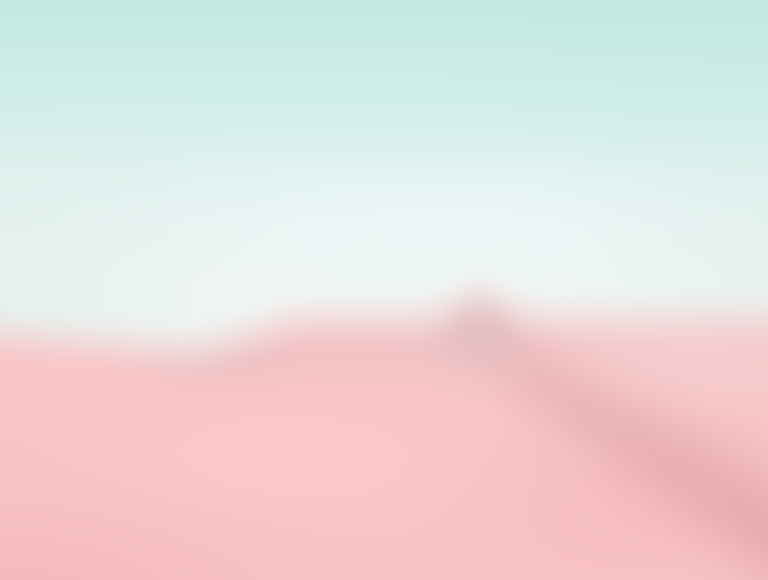
This background is drawn by a Shadertoy shader. Its source:

```glsl
// Soft, out-of-focus pink dunes beneath a pale mint sky.

const vec3 MINT       = vec3(0.755, 0.912, 0.880);
const vec3 PALE_MINT  = vec3(0.822, 0.936, 0.914);
const vec3 MIST       = vec3(0.908, 0.953, 0.953);
const vec3 WARM_WHITE = vec3(0.940, 0.962, 0.952);
const vec3 SIDE_HAZE  = vec3(0.865, 0.930, 0.912);
const vec3 PINK       = vec3(0.980, 0.768, 0.780);
const vec3 LIGHT_PINK = vec3(0.988, 0.798, 0.806);
const vec3 DUSTY_PINK = vec3(0.958, 0.805, 0.810);
const vec3 ROSE       = vec3(0.945, 0.715, 0.730);
const vec3 SHADOW     = vec3(0.885, 0.660, 0.675);
const vec3 GREY_ROSE  = vec3(0.880, 0.745, 0.750);

const float HORIZON_BLUR = 0.062;
const vec2  PEAK         = vec2(0.625, 0.445);
const float PEAK_HEIGHT  = 0.036;
const float PEAK_WIDTH   = 0.046;
const vec2  BAND_START   = vec2(0.600, 0.430);
const vec2  BAND_END     = vec2(1.000, 0.090);

// Elliptical Gaussian glow, one at its centre
float glow(vec2 p, vec2 centre, vec2 radius) {
    vec2 d = (p - centre) / radius;
    return exp(-dot(d, d));
}

// Height of the dune crest across the canvas
float crest(float x) {
    float dunes = mix(0.422 - 0.11 * x, 0.449, smoothstep(0.22, 0.41, x));
    float d = (x - PEAK.x) / PEAK_WIDTH;
    return dunes + PEAK_HEIGHT * exp(-d * d);
}

vec3 skyColor(vec2 p) {
    vec3 col = mix(WARM_WHITE, MIST, smoothstep(0.50, 0.66, p.y));
    col = mix(col, PALE_MINT, smoothstep(0.61, 0.84, p.y));
    col = mix(col, MINT, smoothstep(0.78, 1.04, p.y));

    // Cooler sides and a bright mist over the centre
    float side = smoothstep(0.12, 0.55, abs(p.x - 0.53));
    col = mix(col, SIDE_HAZE, 0.50 * side * (1.0 - smoothstep(0.62, 0.90, p.y)));
    col = mix(col, MINT, 0.25 * glow(p, vec2(1.0, 0.96), vec2(0.28, 0.20)));
    return mix(col, vec3(0.925, 0.968, 0.970), 0.65 * glow(p, vec2(0.58, 0.60), vec2(0.26, 0.10)));
}

vec3 groundColor(vec2 p) {
    vec3 col = PINK;

    // Light on the near slope, fading into the lower left corner
    col = mix(col, LIGHT_PINK, 0.75 * glow(p, vec2(0.37, 0.20), vec2(0.26, 0.10)));
    col = mix(col, ROSE, 0.75 * glow(p, vec2(0.0, -0.06), vec2(0.34, 0.20)));
    col = mix(col, ROSE, 0.45 * glow(p, vec2(0.82, 0.14), vec2(0.20, 0.16)));

    // Pale slope on the right
    col = mix(col, DUSTY_PINK, 0.85 * glow(p, vec2(0.90, 0.39), vec2(0.27, 0.11)));

    // Diagonal shadow that deepens and widens to the right
    vec2 axis = BAND_END - BAND_START;
    float along = clamp((p.x - BAND_START.x) / axis.x, 0.0, 1.0);
    float offset = p.y - BAND_START.y - along * axis.y;
    float spread = offset / mix(0.065, 0.105, along);
    float fade = smoothstep(0.54, 0.68, p.x);
    col = mix(col, SHADOW, fade * mix(0.34, 0.80, along) * exp(-spread * spread));

    // Muted shade behind the crest and under the peak
    col = mix(col, GREY_ROSE, 0.36 * glow(p, vec2(0.29, 0.375), vec2(0.10, 0.045)));
    col = mix(col, GREY_ROSE, 0.30 * glow(p, vec2(0.48, 0.395), vec2(0.17, 0.055)));
    return mix(col, GREY_ROSE, 0.80 * glow(p, PEAK, vec2(0.065, 0.080)));
}

void mainImage(out vec4 fragColor, in vec2 fragCoord) {
    vec2 p = fragCoord / iResolution.xy;
    float height = p.y - crest(p.x);
    float sky = smoothstep(-HORIZON_BLUR, HORIZON_BLUR, height);
    fragColor = vec4(mix(groundColor(p), skyColor(p), sky), 1.0);
}
```
